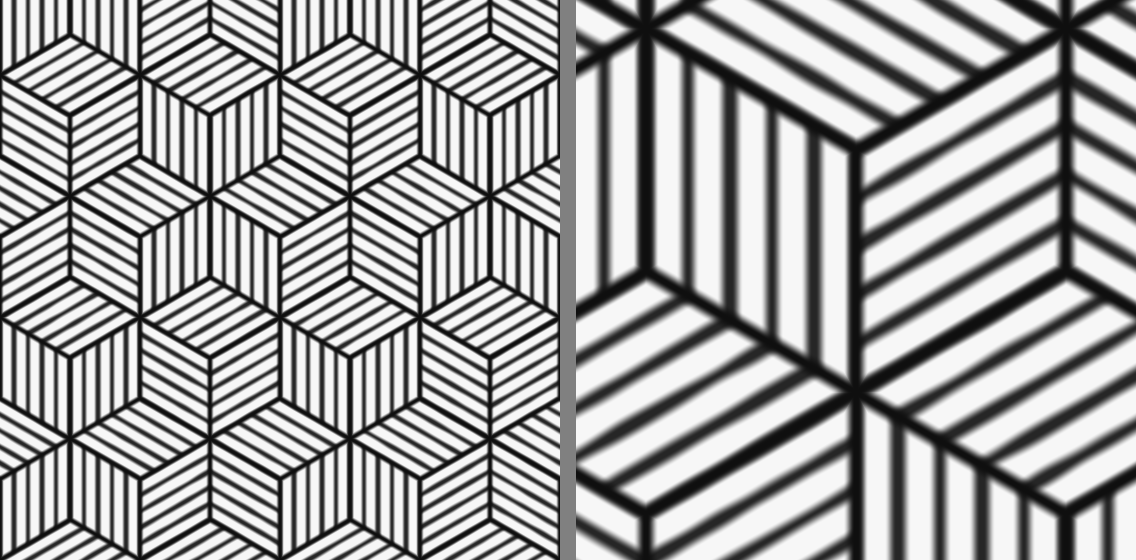
Left: the whole. Right: its middle third, enlarged.
Give the GLSL for this pattern, as a Shadertoy shader.

```glsl
// Tumbling-cube tiling of rhombi, each face hatched with parallel ink stripes.

#define CUBES 4.0            // cube widths across the canvas
#define STRIPES 5.0          // stripe intervals per face
#define STRIPE_HALF 0.0162   // half widths, in cube widths
#define BORDER_HALF 0.0168
#define SOFTNESS 0.0135      // edge blur, in cube widths
#define WEAR 0.40            // width variation of slanted stripes
#define WEAR_SCALE 9.0       // wear cells per cube width
#define ALTERNATION 0.12     // thick and thin upright stripes
#define PAPER vec3(0.97)
#define STRIPE_INK vec3(0.15)
#define BORDER_INK vec3(0.06)

const float ROW = 0.8660254; // height of a unit triangle

float hash(vec2 p) {
    vec3 q = fract(p.xyx * 0.1031);
    q += dot(q, q.yzx + 33.33);
    return fract((q.x + q.y) * q.z);
}

float noise(vec2 p) {
    vec2 i = floor(p), f = fract(p);
    f = f * f * (3.0 - 2.0 * f);
    return mix(mix(hash(i), hash(i + vec2(1, 0)), f.x),
               mix(hash(i + vec2(0, 1)), hash(i + vec2(1, 1)), f.x), f.y);
}

// Nearest triangular-lattice edge: the long diagonal of the enclosing rhombus.
// Returns the position in the rhombus, its line index and its orientation.
vec2 rhombusCell(vec2 p, out float line, out int family) {
    vec2 local = vec2(0.0);
    float nearest = 1.0;
    for (int k = 0; k < 3; k++) {
        float angle = radians(60.0) * float(k);
        vec2 along = vec2(cos(angle), sin(angle));
        float across = dot(p, vec2(-along.y, along.x)) / ROW;
        float index = floor(across + 0.5);
        float offset = across - index;
        if (abs(offset) < nearest) {
            nearest = abs(offset);
            line = index;
            family = k;
            local = vec2(fract(dot(p, along) - 0.5 * index) - 0.5, offset * ROW);
        }
    }
    return local;
}

float inkLine(float dist, float halfWidth, float soft) {
    return 1.0 - smoothstep(halfWidth - soft, halfWidth + soft, dist);
}

void mainImage(out vec4 fragColor, in vec2 fragCoord) {
    vec2 p = fragCoord / iResolution.y * CUBES;
    float soft = max(SOFTNESS, CUBES / iResolution.y);

    float line = 0.0;
    int family = 0;
    vec2 local = rhombusCell(p, line, family);

    // Signed distances from the centre, across each pair of parallel sides
    vec2 sides = vec2(-0.5, 0.5) * local.x + ROW * local.y;

    // Hatch direction: lids alternate by row, walls by column and row pair
    float pairSum = floor(p.x) + floor(floor(p.y / ROW) * 0.5);
    bool upright = mod(pairSum, 2.0) < 0.5;
    bool firstSide = family == 0 ? mod(line, 2.0) < 0.5
                                 : (family == 1) == upright;
    float hatch = (firstSide ? sides.x : sides.y) * 2.0 * STRIPES + 0.5 * STRIPES;
    float stripeDist = abs(hatch - floor(hatch + 0.5)) / (2.0 * STRIPES);

    // Uneven stroke: alternating weight on upright stripes, beading on slanted
    float wear = WEAR * (noise(p * WEAR_SCALE) - 0.5);
    if (family != 0 && upright) {
        float stripe = floor(p.x * 2.0 * STRIPES + 0.5);
        wear = mod(stripe, 2.0) > 0.5 ? ALTERNATION : -ALTERNATION;
    }

    float borderDist = 0.25 - max(abs(sides.x), abs(sides.y));
    vec3 color = mix(PAPER, STRIPE_INK,
                     inkLine(stripeDist, STRIPE_HALF * (1.0 + wear), soft));
    color = mix(color, BORDER_INK, inkLine(borderDist, BORDER_HALF, soft));
    fragColor = vec4(color, 1.0);
}
```
